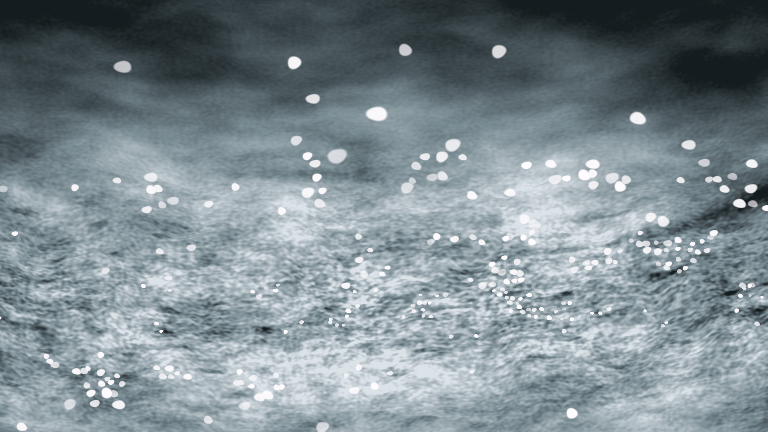
This texture is drawn by a WebGL 1 fragment shader. Its source:

```glsl
precision highp float;
// Sunlit rippled water seen at a low angle through a shallow depth of field.
// Stretched gradient noise shapes swells and ripples that sharpen near the
// focus line; clustered glints widen into soft discs away from it.

#define FOCUS_Y 0.28
#define FOCUS_DEPTH 0.27
#define SWELL_AMOUNT 0.46
#define RIPPLE_AMOUNT 0.40
#define FINE_AMOUNT 0.27
#define GRAIN_AMOUNT 0.36
#define GLINT_MIN 0.0062
#define GLINT_SPREAD 0.034
#define GLINT_DENSITY 1.15
#define VIGNETTE 0.19

uniform vec2 u_resolution;

const vec3 SHADOW = vec3(0.08, 0.11, 0.12);
const vec3 MIDTONE = vec3(0.47, 0.54, 0.57);
const vec3 LIGHT = vec3(0.86, 0.89, 0.91);
const vec3 GLINT = vec3(1.0, 0.99, 1.0);

vec2 hash2(vec2 p) {
  vec3 q = fract(p.xyx * vec3(0.1031, 0.1030, 0.0973));
  q += dot(q, q.yzx + 33.33);
  return fract((q.xx + q.yz) * q.zy);
}

float cornerSlope(vec2 cell, vec2 corner, vec2 f) {
  return dot(hash2(cell + corner) * 2.0 - 1.0, f - corner);
}

float gradientNoise(vec2 p) {
  vec2 i = floor(p), f = p - i;
  vec2 u = f * f * f * (f * (f * 6.0 - 15.0) + 10.0);
  float low = mix(cornerSlope(i, vec2(0, 0), f), cornerSlope(i, vec2(1, 0), f), u.x);
  float high = mix(cornerSlope(i, vec2(0, 1), f), cornerSlope(i, vec2(1, 1), f), u.x);
  return mix(low, high, u.y);
}

// Soft dark trough along the segment a-b
float trough(vec2 p, vec2 a, vec2 b, float width) {
  vec2 ab = b - a;
  float along = clamp(dot(p - a, ab) / dot(ab, ab), 0.0, 1.0);
  float d = length(p - a - ab * along) / width;
  return exp(-d * d);
}

// Elongated patch with a Gaussian falloff
float patchAt(vec2 p, vec2 centre, vec2 size) {
  vec2 d = (p - centre) / size;
  return exp(-dot(d, d));
}

// Brightness of the water surface, 0 to 1
float waterTone(vec2 p, float aspect) {
  float focus = exp(-pow((p.y - FOCUS_Y) / FOCUS_DEPTH, 2.0));
  float side = abs(p.x / aspect - 0.5) * 2.0;
  float tone = 0.08 + 0.66 * (1.0 - smoothstep(0.44, 1.06, p.y));
  tone -= VIGNETTE * pow(side, 3.0) + 0.06 * (1.0 - smoothstep(0.0, 0.2, p.y));

  // Bent coordinates: crests dip to the left of centre and climb to the right
  vec2 q = p - vec2(0.0, 0.1 * pow(p.x - 0.7, 2.0));
  q += 0.025 * vec2(gradientNoise(p * 4.0), gradientNoise(p * 5.0 + 7.3));
  q += 0.008 * vec2(gradientNoise(p * 14.0), gradientNoise(p * 16.0 + 4.1));

  float swell = gradientNoise(q * vec2(2.2, 7.0) + 3.7);
  swell += 0.6 * gradientNoise(q * vec2(5.0, 14.0) + 11.1);
  float ripple = gradientNoise(q * vec2(11.0, 32.0) + 5.2);
  ripple += 0.7 * gradientNoise(q * vec2(22.0, 52.0) + 17.9) * mix(0.4, 1.0, focus);
  float crest = gradientNoise(q * vec2(30.0, 72.0) + 8.4);
  crest += 0.8 * gradientNoise(q * vec2(58.0, 125.0) + 2.6);
  crest /= 0.18 + abs(crest);
  float grain = gradientNoise(q * vec2(85.0, 150.0) + 31.7);
  float choppy = 0.5 + 0.5 * patchAt(p, vec2(1.1, 0.3), vec2(0.42, 0.16));
  choppy *= 1.0 + 0.9 * gradientNoise(p * vec2(4.0, 9.0) + 14.2);

  tone += SWELL_AMOUNT * swell * mix(0.45, 1.0, 1.0 - smoothstep(0.5, 1.0, p.y));
  tone += RIPPLE_AMOUNT * ripple * mix(0.2 + 0.25 * (1.0 - p.y), 1.0, focus);
  tone += FINE_AMOUNT * crest * focus * choppy;
  tone += GRAIN_AMOUNT * grain * mix(0.15, 1.0, focus);

  // Short dark strokes on the steep faces of ripples
  float stroke = gradientNoise(q * vec2(13.0, 44.0) + 40.6);
  tone -= 0.3 * focus * smoothstep(0.2, 0.42, stroke);

  // Hollows between the larger waves
  float broken = 0.8 + 1.2 * ripple;
  tone -= 0.5 * broken * trough(q, vec2(1.5, 0.38), vec2(1.85, 0.46), 0.026);
  tone -= 0.13 * trough(p, vec2(1.2, 1.02), vec2(1.72, 0.8), 0.06);
  tone -= 0.25 * broken * patchAt(p, vec2(0.7, 0.595), vec2(0.11, 0.017));
  return clamp(tone, 0.0, 1.0);
}

// Chance of a glint at a point: loose rows broken into clusters
float glintChance(vec2 p) {
  float rows = patchAt(p, vec2(0.35, 0.1), vec2(0.4, 0.06));
  rows += patchAt(p, vec2(1.45, 0.41), vec2(0.42, 0.09));
  rows += patchAt(p, vec2(0.85, 0.58), vec2(0.85, 0.07));
  rows += 0.7 * patchAt(p, vec2(0.8, 0.98), vec2(0.6, 0.07));
  rows += 0.6 * patchAt(p, vec2(1.05, 0.32), vec2(0.3, 0.1));
  float clump = gradientNoise(p * vec2(6.0, 12.0) + 21.3);
  return GLINT_DENSITY * smoothstep(-0.04, 0.2, clump) * (0.06 + rows);
}

// Each layer holds discs of one size, kept where the defocus has that size
float glints(vec2 p) {
  float glow = 0.0;
  float cellSize = 0.016;
  for (int layer = 0; layer < 5; layer++) {
    float radius = cellSize * 0.42;
    vec2 home = floor(p / cellSize);
    for (int k = 0; k < 9; k++) {
      vec2 cell = home + vec2(mod(float(k), 3.0), floor(float(k) / 3.0)) - 1.0;
      vec2 seed = cell + float(layer) * 57.0;
      vec2 centre = (cell + 0.1 + 0.8 * hash2(seed)) * cellSize;
      float defocus = GLINT_MIN + GLINT_SPREAD * abs(centre.y - FOCUS_Y);
      vec2 pick = hash2(seed + 131.0);
      if (abs(log(defocus / radius)) < 0.21 && pick.x < glintChance(centre)) {
        vec2 d = (p - centre) * vec2(1.0, 1.25);
        float turn = 6.28 * fract(pick.y * 13.7);
        float angle = atan(d.y, d.x + 1e-5);
        float lobes = 1.0 + 0.09 * sin(2.0 * angle + turn) + 0.05 * sin(3.0 * angle - turn);
        float reach = length(d) * lobes / (radius * (0.6 + 0.45 * pick.y));
        float bright = 0.5 + 0.5 * sqrt(fract(pick.y * 7.3));
        glow = max(glow, bright * (1.0 - smoothstep(0.78, 1.12, reach)));
      }
    }
    cellSize *= 1.5;
  }
  return glow;
}

void main() {
  vec2 p = gl_FragCoord.xy / u_resolution.y;
  float tone = waterTone(p, u_resolution.x / u_resolution.y);
  vec3 color = mix(SHADOW, MIDTONE, min(tone * 2.0, 1.0));
  color = mix(color, LIGHT, max(tone * 2.0 - 1.0, 0.0));
  gl_FragColor = vec4(mix(color, GLINT, glints(p)), 1.0);
}
```
